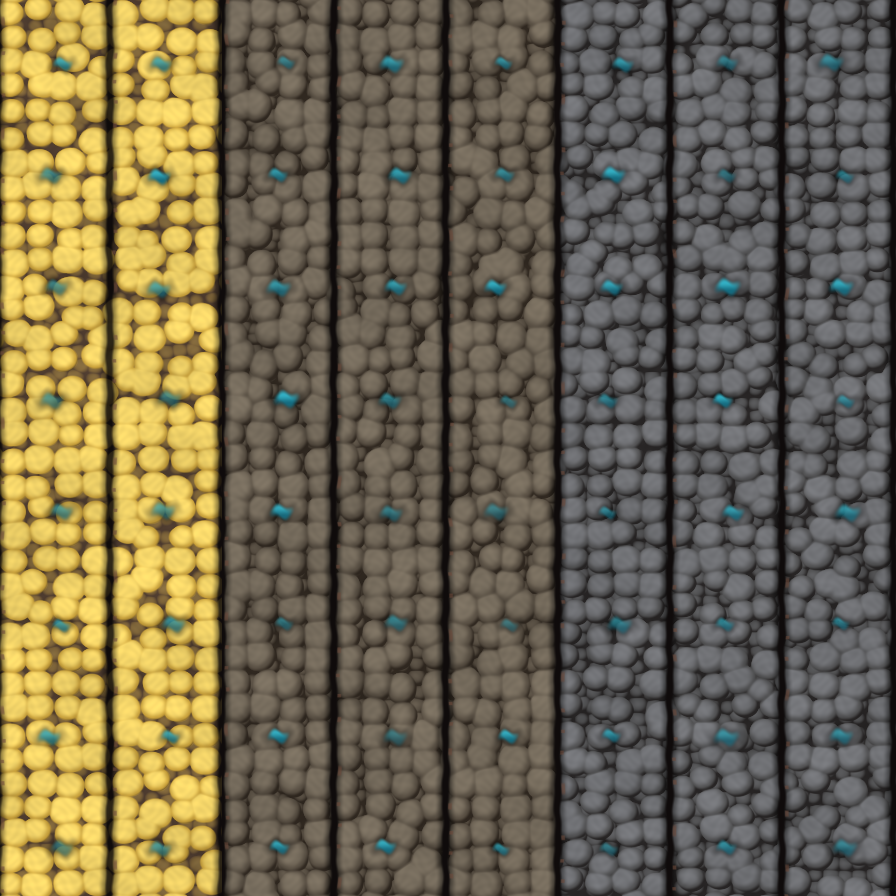
Reproduce this texture procedurally as a WebGL 1 fragment shader.

```glsl
precision highp float;
// Eight vertical strips of packed pebbles (gold, brown, grey) with dark seams and rows of cyan glints.

uniform vec2 u_resolution;

const float STRIPS = 8.0;
const float ROWS = 8.0;
const vec2 PEBBLES_PER_TILE = vec2(4.0, 4.5);

float hash(vec2 p) {
  return fract(sin(dot(p, vec2(127.1, 311.7))) * 4375.85);
}

vec2 hash2(vec2 p) {
  return vec2(hash(p), hash(p + 47.3));
}

// Softly blended cellular domes: xy = offset from centre, z = height, w = random id.
vec4 pebbles(vec2 p, float spread, float stretch, float seed) {
  vec4 sum = vec4(0.0);
  float total = 0.0;
  for (int j = -1; j <= 1; j++) {
    for (int i = -1; i <= 1; i++) {
      vec2 cell = floor(p) + vec2(float(i), float(j));
      // Runs of several pebbles in half a strip are either tidy or loose.
      float run = hash(floor(cell / vec2(2.0, 5.0)) + seed);
      float looseness = spread * mix(0.25, 1.0, run);
      vec2 centre = cell + 0.5 + looseness * (hash2(cell + seed) - 0.5);
      float id = hash(cell + seed + 9.7);
      vec2 offset = (p - centre) * vec2(1.0, stretch) / mix(0.50, 0.65, id);
      float height = 1.0 - dot(offset, offset);
      float weight = exp(8.0 * height);
      sum += weight * vec4(offset, height, id);
      total += weight;
    }
  }
  return sum / total;
}

// Light falls from the upper left, and the domes darken toward their rims.
float brightness(vec4 pebble, float slope) {
  return 0.75 * pebble.z + slope * dot(pebble.xy, vec2(-0.6, 0.8)) + 0.22 * (pebble.w - 0.5);
}

vec3 ramp(vec3 dark, vec3 mid, vec3 light, float t) {
  vec3 color = mix(dark, mid, smoothstep(-0.20, 0.22, t));
  return mix(color, light, smoothstep(0.12, 0.70, t));
}

// Small uneven lozenge, strongest at its centre.
float glint(vec2 p, float size) {
  p.y += 0.018 * sin(p.x * 38.0);
  float d = length(p / vec2(0.125, 0.078)) / size;
  return 1.0 - smoothstep(0.35, 1.0, d);
}

void main() {
  vec2 uv = gl_FragCoord.xy / u_resolution;
  vec2 tile = uv * vec2(STRIPS, ROWS) + vec2(0.02, 0.0);
  vec2 id = floor(tile);
  vec2 local = fract(tile);
  float gold = 1.0 - step(2.0, id.x);
  float grey = step(5.0, id.x);

  // Strip material
  vec3 dark = mix(vec3(0.18, 0.15, 0.12), vec3(0.15, 0.14, 0.14), grey);
  vec3 mid = mix(vec3(0.33, 0.295, 0.25), vec3(0.31, 0.31, 0.315), grey);
  vec3 light = mix(vec3(0.47, 0.43, 0.37), vec3(0.45, 0.455, 0.47), grey);
  dark = mix(dark, vec3(0.33, 0.25, 0.13), gold);
  mid = mix(mid, vec3(0.75, 0.60, 0.22), gold);
  light = mix(light, vec3(0.95, 0.83, 0.41), gold);
  float spread = mix(0.65, 0.85, grey);
  float stretch = mix(0.82, 1.0, max(gold, grey));

  // Large pebbles over a bed of smaller ones
  vec2 p = tile * PEBBLES_PER_TILE;
  vec4 large = pebbles(p, spread, stretch, 3.0);
  vec4 small = pebbles(p * 1.9, 0.8, 1.0, 21.0);
  float slope = mix(0.38, 0.16, gold);
  float cover = smoothstep(-0.12, 0.18, large.z);
  float bed = brightness(small, slope) * 0.55 - 0.14;
  float lit = mix(bed, brightness(large, slope) + 0.12 * gold, cover);
  vec3 color = ramp(dark, mid, light, lit);

  // Purple gaps show between the gold pebbles
  color = mix(color, vec3(0.27, 0.21, 0.22), gold * (1.0 - cover) * 0.55);

  // Broad mottling and fine grain
  float mottle = sin(uv.x * 31.0 + 2.0 * sin(uv.y * 17.0)) * sin(uv.y * 43.0 + uv.x * 12.0);
  float grain = sin(p.x * 9.0 + sin(p.y * 7.0)) * sin(p.y * 11.0 + 2.0 * sin(p.x * 5.0));
  color *= 1.0 + 0.05 * mottle + 0.035 * grain;

  // Cyan glints, one per tile, varying in place and strength
  vec2 spot = vec2(0.51, 0.427) + (hash2(id + 5.0) - 0.5) * vec2(0.16, 0.03);
  float size = mix(0.72, 1.12, hash(id + 13.0));
  float strength = mix(0.45, 1.0, hash(id + 31.0));
  vec2 q = local - spot;
  color *= 1.0 - 0.35 * glint(q, size * 1.6);
  vec3 cyan = mix(vec3(0.08, 0.42, 0.50), vec3(0.20, 0.69, 0.77), smoothstep(-0.04, 0.04, q.y));
  color = mix(color, cyan, glint(q, size) * strength);

  // Dark seams with a reddish, speckled right-hand edge
  float wobble = 0.006 * sin(uv.y * 97.0 + id.x) + 0.004 * sin(uv.y * 211.0);
  float fromSeam = local.x - step(0.5, local.x) + wobble;
  float shadow = 1.0 - smoothstep(0.02, 0.10, abs(fromSeam));
  color *= 1.0 - 0.45 * shadow;
  float seam = 1.0 - smoothstep(0.014, 0.044, abs(fromSeam));
  color = mix(color, vec3(0.06, 0.045, 0.045), seam * (1.0 - 0.25 * gold * cover));
  float speck = smoothstep(0.75, 0.98, sin(uv.y * 180.0 + 2.5 * sin(uv.y * 41.0 + id.x)));
  float lip = 1.0 - smoothstep(0.008, 0.024, abs(fromSeam - 0.046));
  color = mix(color, vec3(0.43, 0.29, 0.23), lip * speck * 0.6);

  gl_FragColor = vec4(color, 1.0);
}
```
